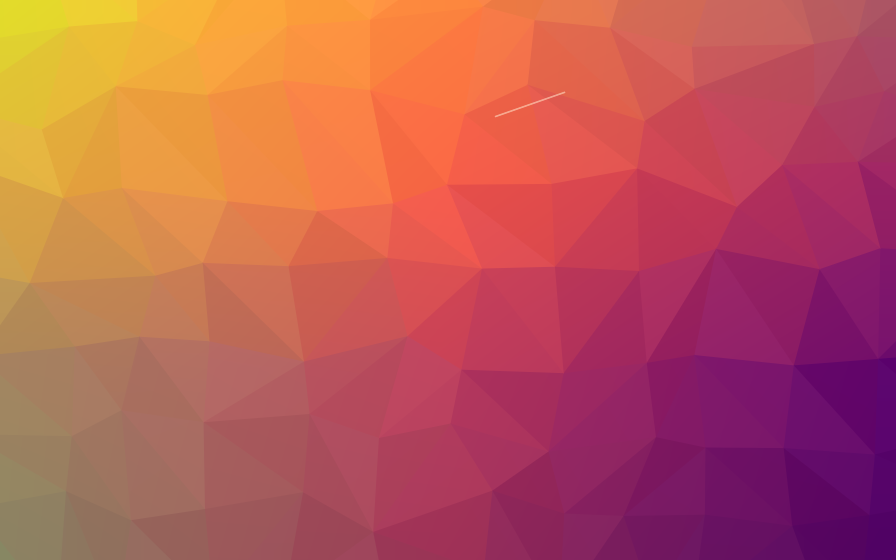
A WebGL 2 fragment shader for this background:

```glsl
#version 300 es
precision highp float;

uniform vec2 u_resolution;
out vec4 outColor;

float saturate(float x) { return clamp(x, 0.0, 1.0); }

float cross2(vec2 a, vec2 b) { return a.x * b.y - a.y * b.x; }

vec2 hash2(vec2 p) {
    vec3 q = fract(p.xyx * vec3(0.1031, 0.1030, 0.0973));
    q += dot(q, q.yzx + 33.33);
    return fract((q.xx + q.yz) * q.zy);
}

// Five evenly spaced colours from left to right
vec3 ramp(float x, vec3 a, vec3 b, vec3 c, vec3 d, vec3 e) {
    float t = x * 4.0;
    vec3 color = mix(a, b, saturate(t));
    color = mix(color, c, saturate(t - 1.0));
    color = mix(color, d, saturate(t - 2.0));
    return mix(color, e, saturate(t - 3.0));
}

// Yellow to violet field, blended between four horizontal ramps
vec3 sunset(vec2 uv) {
    vec3 top = ramp(uv.x, vec3(0.88, 0.88, 0.16), vec3(0.99, 0.68, 0.23),
        vec3(1.0, 0.53, 0.25), vec3(0.83, 0.42, 0.34), vec3(0.66, 0.32, 0.38));
    vec3 upper = ramp(uv.x, vec3(0.88, 0.67, 0.26), vec3(0.93, 0.55, 0.27),
        vec3(0.98, 0.36, 0.28), vec3(0.81, 0.25, 0.33), vec3(0.62, 0.14, 0.38));
    vec3 lower = ramp(uv.x, vec3(0.65, 0.53, 0.38), vec3(0.69, 0.40, 0.38),
        vec3(0.75, 0.24, 0.36), vec3(0.55, 0.11, 0.40), vec3(0.37, 0.02, 0.44));
    vec3 bottom = ramp(uv.x, vec3(0.52, 0.52, 0.38), vec3(0.61, 0.36, 0.36),
        vec3(0.61, 0.19, 0.34), vec3(0.43, 0.09, 0.38), vec3(0.30, 0.0, 0.38));
    float t = uv.y * 3.0;
    vec3 color = mix(bottom, lower, saturate(t));
    color = mix(color, upper, saturate(t - 1.0));
    return mix(color, top, saturate(t - 2.0));
}

// Scattered lattice vertex, in canvas heights
vec2 vertex(vec2 id) {
    vec2 jitter = (hash2(id + 17.0) - 0.5) * 0.62;
    return vec2(0.094, 0.082) + (id + jitter) * vec2(0.148, 0.146);
}

float area(vec2 a, vec2 b, vec2 c) { return cross2(b - a, c - a); }

// Signed distance to the line a-b, positive on its left
float side(vec2 p, vec2 a, vec2 b) {
    return cross2(b - a, p - a) / length(b - a);
}

// Shaded triangle: rgb weighted by its coverage in alpha
vec4 facet(vec2 p, vec2 a, vec2 b, vec2 c, float pixel, float aspect) {
    float inside = min(side(p, a, b), min(side(p, b, c), side(p, c, a)));
    float coverage = saturate(inside / pixel + 0.5);
    vec2 center = (a + b + c) / 3.0;
    vec2 samplePoint = mix(center, p, 0.25);
    vec3 color = sunset(samplePoint / vec2(aspect, 1.0));
    color += (hash2(floor(center * 400.0)).x - 0.5) * 0.035;
    return vec4(color, 1.0) * coverage;
}

float segmentDistance(vec2 p, vec2 a, vec2 b) {
    vec2 ab = b - a;
    return length(p - a - ab * saturate(dot(p - a, ab) / dot(ab, ab)));
}

void main() {
    vec2 p = gl_FragCoord.xy / u_resolution.y;
    float pixel = 1.0 / u_resolution.y;
    float aspect = u_resolution.x / u_resolution.y;
    vec2 cell = floor((p - vec2(0.094, 0.082)) / vec2(0.148, 0.146));

    // Each lattice quad splits along the diagonal giving fuller triangles
    vec4 sum = vec4(0.0);
    for (int j = -1; j <= 1; j++) {
        for (int i = -1; i <= 1; i++) {
            vec2 id = cell + vec2(i, j);
            vec2 a = vertex(id);
            vec2 b = vertex(id + vec2(1, 0));
            vec2 c = vertex(id + vec2(1, 1));
            vec2 d = vertex(id + vec2(0, 1));
            if (min(area(a, b, c), area(a, c, d)) > min(area(a, b, d), area(b, c, d))) {
                sum += facet(p, a, b, c, pixel, aspect);
                sum += facet(p, a, c, d, pixel, aspect);
            } else {
                sum += facet(p, a, b, d, pixel, aspect);
                sum += facet(p, b, c, d, pixel, aspect);
            }
        }
    }
    vec3 color = sum.rgb / max(sum.a, 0.001);

    // Fine pale seam in the orange area
    float seam = segmentDistance(p, vec2(0.885, 0.792), vec2(1.008, 0.835));
    color = mix(color, vec3(1.0, 0.85, 0.75), 0.6 * (1.0 - smoothstep(0.0005, 0.0025, seam)));

    outColor = vec4(color, 1.0);
}
```
